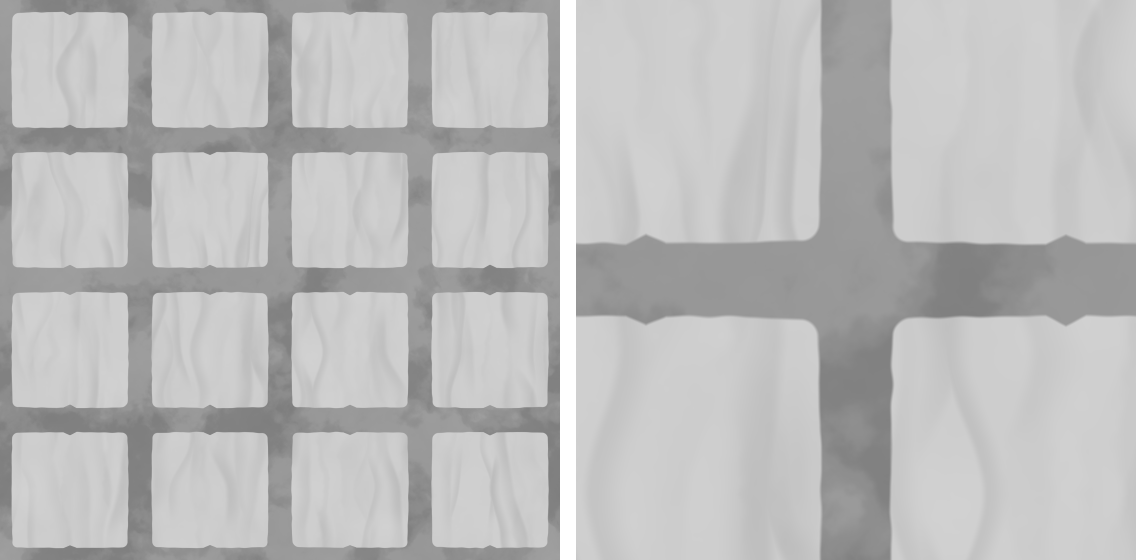
Left, the full canvas; right, a detail of the centre.
Give the GLSL for this pattern, as a three.js fragment shader.

```glsl
// Draws a seamless grid of pale, softly creased square tiles in stained grey grout.
varying vec2 vUv;

const float TILES = 4.0;                      // repeats across and down
const vec2 HALF_SIZE = vec2(0.417, 0.414);    // tile half size, in grid cells
const float CORNER = 0.038;
const float BOW = 0.007;                      // inward curve of the sides at the corners
const vec2 NOTCH = vec2(0.048, 0.022);        // half width and depth of the nicks
const float WOBBLE = 0.006;                   // unevenness of the edges
const float SOFTNESS = 0.005;                 // half width of the edge smoothing
const int FOLDS = 8;
const float FOLD_DEPTH = 0.062;
const float STAIN_SCALE = 9.0;                // whole number, so the stains wrap
const vec3 TILE_COLOR = vec3(0.811);
const vec3 GROUT_COLOR = vec3(0.603);
const float STAIN_DEPTH = 0.042;
const float DARK_STAIN_DEPTH = 0.045;

float hash(vec2 p) {
  vec3 q = fract(p.xyx * 0.1031);
  q += dot(q, q.yzx + 33.33);
  return fract((q.x + q.y) * q.z);
}

// Value noise that repeats after a whole number of cells
float noise(vec2 p, float period) {
  vec2 i = floor(p);
  vec2 f = p - i;
  f = f * f * (3.0 - 2.0 * f);
  vec2 a = mod(i, period);
  vec2 b = mod(i + 1.0, period);
  return mix(mix(hash(a), hash(vec2(b.x, a.y)), f.x),
             mix(hash(vec2(a.x, b.y)), hash(b), f.x), f.y);
}

float fbm(vec2 uv, float frequency) {
  float sum = 0.0;
  float weight = 0.5;
  for (int i = 0; i < 5; i++) {
    sum += weight * noise(uv * frequency, frequency);
    frequency *= 2.0;
    weight *= 0.5;
  }
  return sum;
}

// Signed distance to a bowed, rounded tile nicked at its top and bottom centre
float tileDistance(vec2 p, vec2 uv) {
  vec2 bow = p.yx / HALF_SIZE.yx;
  vec2 size = HALF_SIZE - BOW * bow * bow;
  size.y -= NOTCH.y * max(0.0, 1.0 - abs(p.x) / NOTCH.x);
  size += WOBBLE * (noise(uv * 80.0, 80.0) - 0.5);
  vec2 q = abs(p) - size + CORNER;
  return length(max(q, 0.0)) + min(max(q.x, q.y), 0.0) - CORNER;
}

// Leaning creases, each sharp on one side and soft on the other
float foldShade(vec2 p, float tile) {
  float shade = 0.0;
  for (int i = 0; i < FOLDS; i++) {
    float seed = tile * float(FOLDS) + float(i);
    float place = (float(i) + hash(vec2(seed, 3.0))) / float(FOLDS) - 0.5;
    float lean = 0.3 * (hash(vec2(seed, 17.0)) - 0.5);
    float bend = 0.15 * (noise(vec2(p.y * 3.0 + 8.0, seed), 128.0) - 0.5);
    float side = hash(vec2(seed, 29.0)) < 0.5 ? -1.0 : 1.0;
    float x = side * (p.x - place - lean * p.y - bend);
    float width = mix(0.04, 0.13, hash(vec2(seed, 41.0)));
    float profile = smoothstep(-width, 0.0, x) * (1.0 - smoothstep(0.0, width * 0.35, x));
    float fade = smoothstep(0.1, 0.8, noise(vec2(p.y * 2.5 + 40.0, seed), 128.0));
    float strength = mix(0.35, 1.0, hash(vec2(seed, 53.0)));
    shade = max(shade, profile * fade * strength);
  }
  return shade;
}

vec3 tileColor(vec2 p, vec2 uv, float tile) {
  float cloud = fbm(uv + 0.19, 16.0);
  float streak = noise(vec2(p.x * 18.0 + 3.0 * cloud, p.y * 2.0 + tile * 7.0), 128.0);
  float shade = FOLD_DEPTH * foldShade(p, tile);
  shade += 0.018 * smoothstep(0.5, 1.0, streak) + 0.03 * (cloud - 0.4);
  return TILE_COLOR - shade;
}

// Ragged blotches with darker cores over a gently clouded base
vec3 groutColor(vec2 uv) {
  vec2 warp = vec2(fbm(uv, 12.0), fbm(uv + 0.37, 12.0)) - 0.5;
  float stain = fbm(uv + 0.09 * warp, STAIN_SCALE);
  float grain = fbm(uv + 0.03 * warp.yx, 48.0);
  float ragged = stain + 0.22 * (grain - 0.5);
  float shade = STAIN_DEPTH * smoothstep(0.46, 0.57, ragged);
  shade += DARK_STAIN_DEPTH * smoothstep(0.57, 0.69, ragged);
  shade += 0.035 * (noise(uv * 8.0, 8.0) - 0.5) + 0.02 * (grain - 0.5);
  return GROUT_COLOR - shade;
}

void main() {
  vec2 grid = vUv * TILES;
  vec2 id = mod(floor(grid), TILES);
  vec2 p = fract(grid) - 0.5;
  float tile = id.x + TILES * id.y;
  float inside = 1.0 - smoothstep(-SOFTNESS, SOFTNESS, tileDistance(p, vUv));
  vec3 color = mix(groutColor(vUv), tileColor(p, vUv, tile), inside);
  gl_FragColor = vec4(color, 1.0);
}
```
